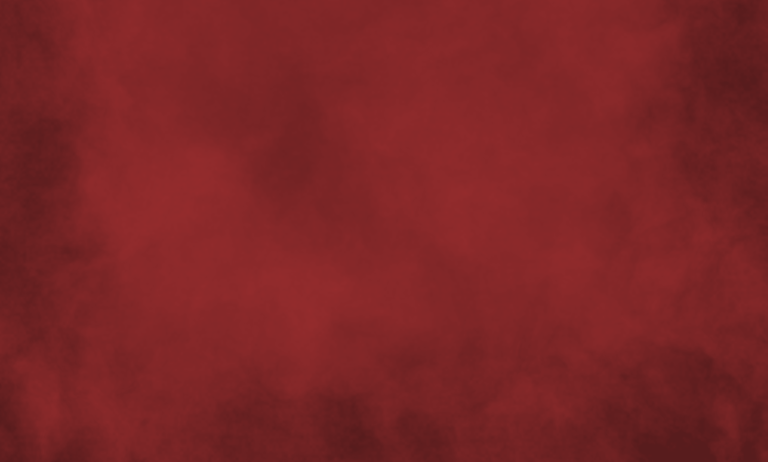
Reproduce this texture procedurally as a WebGL 2 fragment shader.

```glsl
#version 300 es
precision highp float;
// Worn dark red plaster with soft clouds, brushed patches and shaded borders.

uniform vec2 u_resolution;
out vec4 fragColor;

const vec3 DEEP_RED = vec3(0.345, 0.108, 0.112);
const vec3 WARM_RED = vec3(0.570, 0.168, 0.172);
const float BASE_TONE = 0.77;
const float CLOUD_SCALE = 3.2;
const float CLOUD_DEPTH = 0.55;
const float MOTTLE_SCALE = 13.0;
const float MOTTLE_DEPTH = 0.30;
const float GRAIN_SCALE = 150.0;
const float GRAIN_DEPTH = 0.07;
const float THREAD_COUNT = 110.0;
const float THREAD_DEPTH = 0.035;
const float SIDE_WIDTH = 0.20;
const float SIDE_SHADE = 0.42;
const float FLOOR_HEIGHT = 0.30;
const float FLOOR_SHADE = 0.30;
const float PATCH_SHADE = 0.11;
const float GLOW_GAIN = 0.12;

float hash(vec2 cell) {
    uvec2 q = uvec2(ivec2(cell) + 4096) * uvec2(1597334673u, 3812015801u);
    uint h = (q.x ^ q.y) * 1597334673u;
    h ^= h >> 15;
    h *= 2246822519u;
    return float((h ^ (h >> 13)) >> 8) / 16777216.0;
}

float noise(vec2 p) {
    vec2 cell = floor(p);
    vec2 f = p - cell;
    f = f * f * (3.0 - 2.0 * f);
    vec2 e = vec2(1.0, 0.0);
    return mix(mix(hash(cell), hash(cell + e.xy), f.x),
               mix(hash(cell + e.yx), hash(cell + e.xx), f.x), f.y);
}

// Fractal noise centred on zero
float fbm(vec2 p) {
    const mat2 TURN = mat2(0.8, 0.6, -0.6, 0.8);
    float sum = 0.0;
    float weight = 0.5;
    for (int i = 0; i < 5; i++) {
        sum += weight * (noise(p) - 0.5);
        p = TURN * p * 2.03 + 17.3;
        weight *= 0.56;
    }
    return sum;
}

// Soft-edged rectangle, 1 inside and 0 outside
float softBox(vec2 p, vec2 centre, vec2 halfSize, float blur) {
    vec2 d = abs(p - centre) - halfSize;
    vec2 cover = 1.0 - smoothstep(vec2(-blur), vec2(blur), d);
    return cover.x * cover.y;
}

float glow(vec2 p, vec2 centre, vec2 radius) {
    vec2 d = (p - centre) / radius;
    return exp(-dot(d, d));
}

void main() {
    vec2 uv = gl_FragCoord.xy / u_resolution;
    vec2 p = gl_FragCoord.xy / u_resolution.y;

    // Clouds and smaller blotches, bent by a slow warp
    vec2 warp = vec2(fbm(p * 4.0 + 31.0), fbm(p * 4.0 + 73.0));
    float clouds = fbm(p * CLOUD_SCALE + warp * 0.9);
    float mottle = fbm(p * MOTTLE_SCALE * vec2(1.0, 0.85) + warp * 2.0 + 11.0);

    // Ragged shade along the sides and the floor
    float ragged = 0.16 * clouds + 0.10 * mottle;
    float side = min(uv.x, 1.0 - uv.x) + ragged;
    float sideShade = 1.0 - smoothstep(-0.02, SIDE_WIDTH, side);
    float floorShade = 1.0 - smoothstep(-0.04, FLOOR_HEIGHT, uv.y + 1.4 * ragged);
    float border = max(sideShade, floorShade);

    // Faint brushed rectangles and bright worn areas
    vec2 bent = uv + warp * 0.05;
    float patches = softBox(bent, vec2(0.49, 0.14), vec2(0.07, 0.15), 0.025)
                  + softBox(bent, vec2(0.74, 0.90), vec2(0.12, 0.10), 0.060)
                  + softBox(bent, vec2(0.93, 0.86), vec2(0.08, 0.16), 0.040)
                  + 0.6 * softBox(bent, vec2(0.40, 0.64), vec2(0.12, 0.24), 0.140);
    float worn = glow(uv, vec2(0.66, 0.48), vec2(0.20, 0.24))
               + 0.7 * glow(uv, vec2(0.22, 0.54), vec2(0.12, 0.30))
               + 0.5 * glow(uv, vec2(0.72, 0.20), vec2(0.16, 0.14));

    // Fine grain and broken horizontal threads, stronger in the borders
    float grain = noise(p * GRAIN_SCALE) + noise(p * GRAIN_SCALE * 0.47 + 5.0) - 1.0;
    float threads = noise(p * vec2(THREAD_COUNT * 0.12, THREAD_COUNT)) - 0.5;

    float tone = BASE_TONE;
    tone += CLOUD_DEPTH * clouds;
    tone += MOTTLE_DEPTH * mottle * (0.75 + 0.8 * border);
    tone -= SIDE_SHADE * sideShade + FLOOR_SHADE * floorShade;
    tone += GLOW_GAIN * worn - PATCH_SHADE * patches;
    tone += (GRAIN_DEPTH * grain + THREAD_DEPTH * threads) * (0.6 + border);

    fragColor = vec4(mix(DEEP_RED, WARM_RED, clamp(tone, 0.0, 1.05)), 1.0);
}
```
